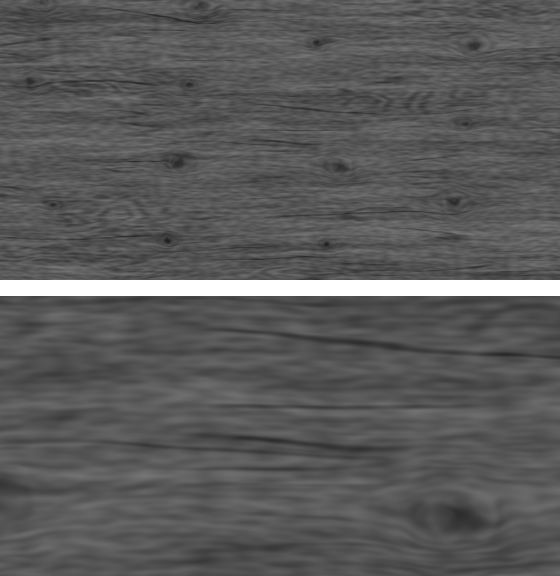
Top: the whole. Bottom: its middle third, enlarged.
This texture is drawn by a Shadertoy shader. Its source:

```glsl
// Charcoal-stained wood with horizontal grain, drawn from stretched gradient noise.
// Knots bend the grain coordinate around them; growth rings, fibres, wavy figure
// and thin dark cracks are then layered along that bent grain.

float hash(vec2 p) {
    vec3 q = fract(p.xyx * vec3(0.1031, 0.1030, 0.0973));
    q += dot(q, q.yzx + 33.33);
    return fract((q.x + q.y) * q.z);
}

vec2 gradientAt(vec2 cell) {
    float angle = 6.2832 * hash(cell);
    return vec2(cos(angle), sin(angle));
}

// Gradient noise, roughly -1 to 1
float noise(vec2 p) {
    vec2 i = floor(p), f = p - i;
    vec2 u = f * f * f * (f * (f * 6.0 - 15.0) + 10.0);
    vec2 e = vec2(0.0, 1.0);
    float low = mix(dot(gradientAt(i), f),
                    dot(gradientAt(i + e.yx), f - e.yx), u.x);
    float high = mix(dot(gradientAt(i + e.xy), f - e.xy),
                     dot(gradientAt(i + e.yy), f - e.yy), u.x);
    return 1.4 * mix(low, high, u.y);
}

// Thin line along the zero contour of a stretched noise
float crack(vec2 p, vec2 stretch, float width) {
    float line = 1.0 - smoothstep(0.0, width * stretch.y, abs(noise(p * stretch)));
    return line * smoothstep(0.0, 0.45, noise(p * vec2(2.3, 11.0) + 71.0));
}

// Bends the grain around scattered knots; returns their darkness
float bendAroundKnots(vec2 p, float aspect, inout vec2 grain) {
    float dark = 0.0;
    for (int i = 0; i < 13; i++) {
        float k = float(i);
        vec2 centre = fract(vec2(0.3, 0.14) + k * vec2(0.7549, 0.5698));
        centre.x *= aspect;
        float size = mix(0.016, 0.036, hash(vec2(k, 5.0)));
        vec2 d = (p - centre) / size;
        d += 0.35 * vec2(noise(p * 22.0 + k), noise(p * 26.0 - k));
        float r = length(d * vec2(0.65, 1.0));
        float halo = exp(-0.5 * r * r);
        grain.y -= 0.85 * size * d.y * halo;
        grain.y += 0.25 * size * exp(-0.12 * dot(d * vec2(0.6, 1.0), d));
        float rings = 0.5 + 0.5 * sin(7.0 * r + 3.0 * noise(d * 0.9 + k));
        dark += halo * (0.035 + 0.05 * rings) + 0.09 * exp(-5.0 * r * r);
    }
    return dark;
}

void mainImage(out vec4 fragColor, in vec2 fragCoord) {
    vec2 p = fragCoord / iResolution.y;
    vec2 grain = p;

    // Slow wander of the grain, then knots
    grain.y += 0.012 * noise(p * vec2(1.5, 4.0)) + 0.004 * noise(p * vec2(6.0, 14.0));
    float knots = bendAroundKnots(p, iResolution.x / iResolution.y, grain);

    // Broad bands, streaks, fibres and short pores
    float tone = 0.349;
    tone += 0.050 * noise(grain * vec2(0.7, 9.0) + 3.0);
    tone += 0.050 * noise(grain * vec2(2.5, 38.0) + 17.0);
    tone += 0.052 * noise(grain * vec2(6.0, 85.0) + 29.0);
    tone += 0.062 * noise(grain * vec2(28.0, 122.0) + 41.0);

    // Growth rings: slow brightening with a quick, soft reset
    float ring = fract(grain.y * 11.0 + 0.9 * noise(grain * vec2(0.9, 5.0) + 53.0));
    tone += 0.035 * (ring * (1.0 - smoothstep(0.9, 1.0, ring)) - 0.45);

    // Wavy cathedral figure in long patches
    float patchMask = smoothstep(0.15, 0.55, noise(p * vec2(1.4, 7.0) + 11.0));
    float figure = sin(13.0 * noise(grain * vec2(6.0, 21.0) + 61.0) + 90.0 * grain.y);
    tone += 0.034 * patchMask * (figure - 0.5);

    // Dark cracks along the grain
    tone -= 0.11 * crack(grain, vec2(0.9, 13.0), 0.006);
    tone -= 0.07 * crack(grain + 7.0, vec2(2.0, 27.0), 0.005);
    tone -= knots;

    fragColor = vec4(vec3(clamp(tone, 0.13, 0.52)), 1.0);
}
```
